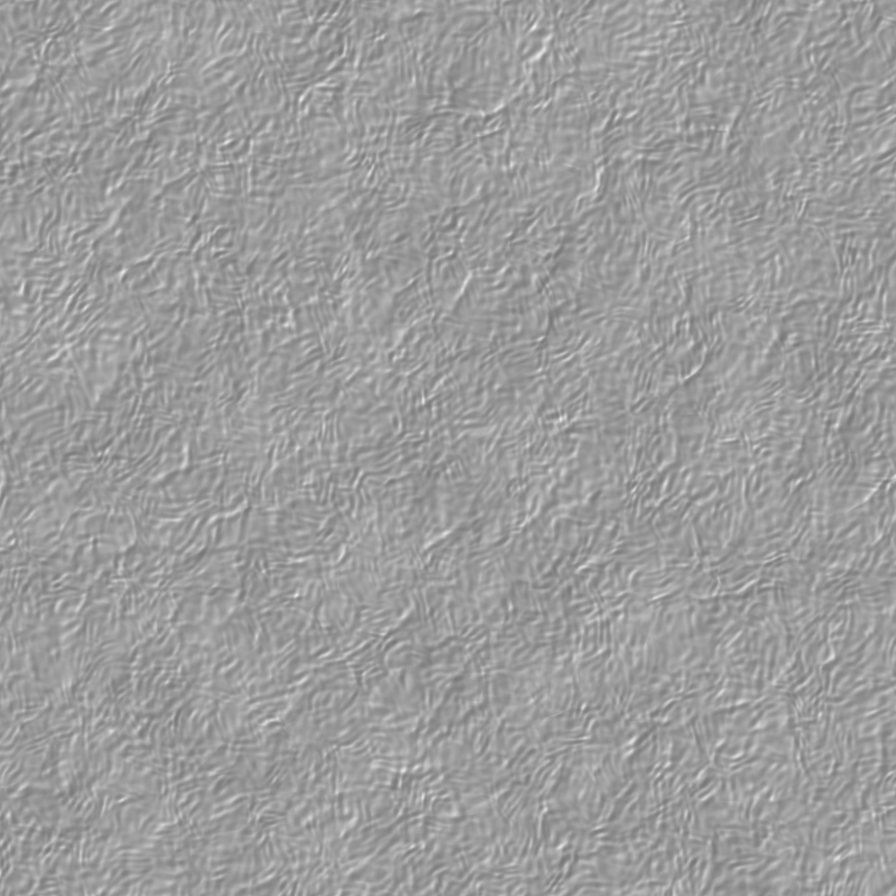
A WebGL 2 fragment shader for this texture:

```glsl
#version 300 es
precision highp float;

uniform vec2 u_resolution;
out vec4 fragColor;

const float TAU = 6.28318;
const float BASE_GREY = 0.607;
const vec2 LIGHT_DIR = vec2(-0.78, 0.63);
const float SLOPE_STEP = 0.0012;      // half width of the slope sample
const float FINE_WRINKLE = 0.062;     // slope strengths
const float BROAD_WRINKLE = 0.032;
const float GRAIN = 0.046;
const float FOLD = 0.031;
const float LARGE_CREASE = 0.115;
const float SMALL_CREASE = 0.095;
const float CREASE_WIDTH = 0.0046;
const float HIGHLIGHT_BOOST = 1.8;
const float BLOTCH = 0.045;

vec2 hash2(vec2 p) {
    vec3 q = fract(p.xyx * vec3(0.1031, 0.1030, 0.0973));
    q += dot(q, q.yzx + 33.33);
    return fract((q.xx + q.yz) * q.zy);
}

float cornerSlope(vec2 cell, vec2 offset) {
    float angle = TAU * hash2(cell + 61.0).x;
    return dot(vec2(cos(angle), sin(angle)), offset);
}

float gradientNoise(vec2 p) {
    vec2 i = floor(p), f = p - i;
    vec2 u = f * f * f * (f * (f * 6.0 - 15.0) + 10.0);
    vec2 e = vec2(1.0, 0.0);
    float low = mix(cornerSlope(i, f), cornerSlope(i + e, f - e), u.x);
    float high = mix(cornerSlope(i + e.yx, f - e.yx), cornerSlope(i + 1.0, f - 1.0), u.x);
    return mix(low, high, u.y);
}

vec2 noisePair(vec2 p) {
    return vec2(gradientNoise(p), gradientNoise(p + vec2(37.3, 91.7)));
}

// Small patches of waves, each with its own direction and spacing
float wrinkles(vec2 p, float cells, float frequency, float seed) {
    vec2 g = p * cells;
    vec2 home = floor(g);
    float height = 0.0;
    for (int y = -1; y <= 1; y++) {
        for (int x = -1; x <= 1; x++) {
            vec2 cell = home + vec2(x, y);
            vec2 d = g - cell - hash2(cell + seed);
            vec2 r = hash2(cell + seed + 17.0);
            float window = max(1.0 - dot(d, d), 0.0);
            float angle = TAU * r.x;
            float k = TAU * frequency * mix(0.75, 1.25, r.y);
            float along = dot(d, vec2(cos(angle), sin(angle))) / cells;
            height += window * window * sin(k * along + TAU * fract(r.y * 7.3)) / k;
        }
    }
    return height;
}

// Raised lines between irregular cells
float creases(vec2 p, float cells, float width, float seed) {
    vec2 g = p * cells;
    vec2 home = floor(g);
    float nearest = 9.0, second = 9.0;
    for (int y = -1; y <= 1; y++) {
        for (int x = -1; x <= 1; x++) {
            vec2 cell = home + vec2(x, y);
            float d = length(g - cell - hash2(cell + seed));
            second = min(second, max(nearest, d));
            nearest = min(nearest, d);
        }
    }
    float edge = 0.5 * (second - nearest) / (cells * width);
    return width * exp(-edge * edge);
}

// Sharp-crested ridges with sloping faces
float folds(vec2 p, float frequency) {
    float n = gradientNoise(p * frequency);
    return -sqrt(n * n + 0.004) / frequency;
}

float surfaceHeight(vec2 p) {
    vec2 q = p + 0.012 * noisePair(p * 12.0) + 0.004 * noisePair(p * 38.0 + 9.0);
    float roughness = 1.0 + 0.5 * gradientNoise(p * 10.0 + 83.0);
    float height = FINE_WRINKLE * wrinkles(q, 46.0, 104.0, 3.0);
    height += BROAD_WRINKLE * wrinkles(q, 36.0, 66.0, 41.0);
    height += GRAIN * gradientNoise(q * 98.0) / 98.0;
    height *= roughness;
    height += FOLD * (folds(q, 38.0) + 0.7 * folds(q + 3.7, 19.0));

    // Creases wander, and break up along their length
    vec2 c = q + 0.0035 * noisePair(p * 55.0 + 31.0);
    float largeMask = smoothstep(-0.2, 0.4, gradientNoise(p * 14.0 + 5.0));
    float smallMask = smoothstep(-0.2, 0.4, gradientNoise(p * 17.0 + 23.0));
    height += LARGE_CREASE * largeMask * creases(c, 10.0, CREASE_WIDTH, 71.0);
    height += SMALL_CREASE * smallMask * creases(c, 21.0, CREASE_WIDTH * 0.8, 113.0);
    return height;
}

void main() {
    vec2 p = gl_FragCoord.xy / min(u_resolution.x, u_resolution.y) + 1.0;

    // Slope facing the light
    vec2 stepToLight = SLOPE_STEP * LIGHT_DIR;
    float slope = surfaceHeight(p - stepToLight) - surfaceHeight(p + stepToLight);
    slope /= 2.0 * SLOPE_STEP;

    // Tone
    float grey = BASE_GREY + slope + HIGHLIGHT_BOOST * slope * slope;
    grey += BLOTCH * gradientNoise(p * 9.0 + 47.0);
    fragColor = vec4(vec3(clamp(grey, 0.0, 1.0)), 1.0);
}
```
